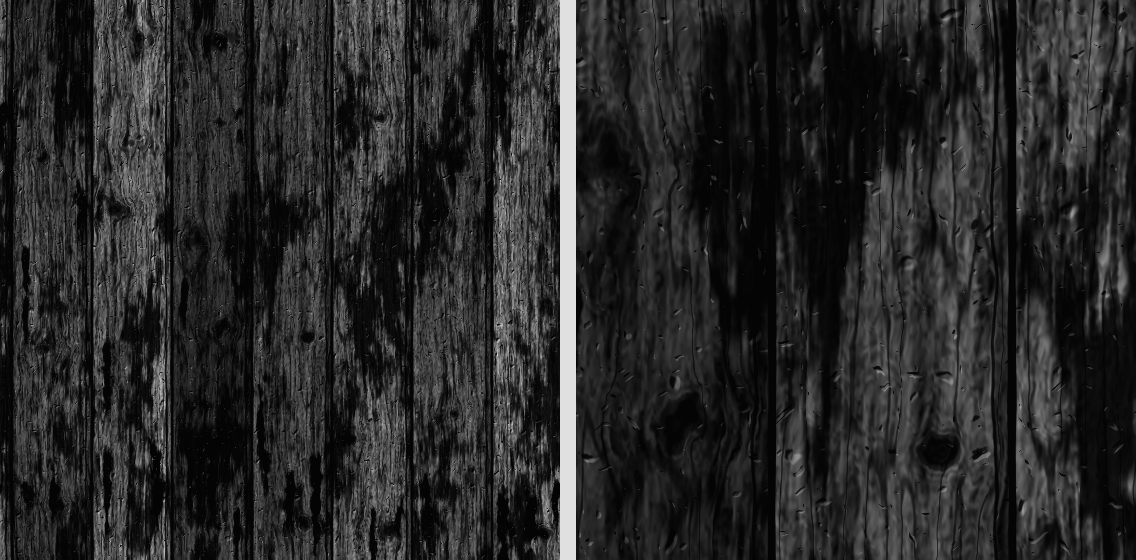
Left, the full canvas; right, a detail of the centre.
Reproduce this texture procedurally as a Shadertoy shader.

```glsl
// Seven weathered black wooden planks with grooves, knots, nicks and dark drips.
#define PLANKS 7.0
#define SHIFT 0.0215
#define GROOVE 0.016
#define BEAD 0.073
#define KNOT_ROWS 6.0
#define DRIP_COLUMNS 3.0
#define DENT_CELLS 6.0
#define FIBRE_CONTRAST 2.0
#define SPECKLE 0.75
#define CRACK_DEPTH 0.6
#define BLACK_LEVEL 0.014

const float plankTone[7] = float[7](0.23, 0.36, 0.16, 0.27, 0.28, 0.28, 0.33);

float hash(vec2 p) {
    return fract(sin(dot(p, vec2(127.1, 311.7))) * 43758.5453);
}

// Value noise that wraps vertically after the given number of rows
float noise(vec2 p, float rows) {
    vec2 i = floor(p), u = fract(p);
    u = u * u * (3.0 - 2.0 * u);
    vec2 lo = vec2(i.x, mod(i.y, rows));
    vec2 hi = vec2(i.x, mod(i.y + 1.0, rows));
    vec2 right = vec2(1.0, 0.0);
    return mix(mix(hash(lo), hash(lo + right), u.x),
               mix(hash(hi), hash(hi + right), u.x), u.y);
}

float fbm(vec2 p, float rows) {
    float sum = 0.0, amp = 0.533;
    for (int i = 0; i < 4; i++) {
        sum += amp * noise(p, rows);
        p *= 2.0;
        rows *= 2.0;
        amp *= 0.5;
    }
    return sum;
}

// Knot shading; also bends the fibres around each knot
float knots(vec2 p, float id, float ragged, inout float bend) {
    float shade = 1.0;
    for (float j = -1.0; j <= 1.0; j++) {
        float row = floor(p.y * KNOT_ROWS) + j;
        vec2 key = vec2(id + 11.0, mod(row, KNOT_ROWS));
        if (hash(key) > 0.65) continue;
        vec2 centre = vec2(0.2 + 0.6 * hash(key + 3.7),
                           (row + 0.2 + 0.6 * hash(key + 8.3)) / KNOT_ROWS);
        vec2 d = (p - centre) * vec2(0.8, 1.2 * PLANKS);
        float r = length(d) / mix(0.05, 0.13, hash(key + 5.1)) + 2.5 * ragged;
        bend -= d.x * 0.7 * exp(-0.25 * r * r);
        shade *= mix(0.15, 1.0, smoothstep(0.3, 1.3, r));
        shade *= 1.0 - 0.5 * exp(-0.25 * r * r) * (0.5 + 0.5 * sin(9.0 * r));
    }
    return shade;
}

// Dark vertical drips: dense along the bottom, sparse above
float drips(vec2 p, float id, float ragged) {
    float column = floor(p.x * DRIP_COLUMNS), shade = 1.0;
    for (float k = 0.0; k < 4.0; k++) {
        vec2 key = vec2(id * DRIP_COLUMNS + column, k * 7.0 + 2.0);
        bool low = k < 0.5;
        if (hash(key) > (low ? 0.85 : 0.17)) continue;
        float top = low ? 0.12 + 0.1 * hash(key + 1.3) : 0.3 + 0.68 * hash(key + 1.3);
        float bottom = top - mix(0.05, 0.17, hash(key + 2.9));
        float x = fract(p.x * DRIP_COLUMNS) - 0.5 - 0.3 * (hash(key + 4.1) - 0.5);
        float across = abs(x) / mix(0.12, 0.27, hash(key + 6.7)) + ragged;
        float y = p.y + 0.05 * ragged;
        float cover = (1.0 - smoothstep(0.5, 0.9, across))
                    * smoothstep(bottom - 0.03, bottom + 0.02, y)
                    * (1.0 - smoothstep(top - 0.02, top + 0.01, y));
        shade *= 1.0 - 0.95 * cover;
    }
    return shade;
}

// Depth of randomly turned nicks, one at most per cell
float dents(vec2 p) {
    vec2 cell = floor(p);
    if (hash(cell + 0.5) > 0.5) return 0.0;
    vec2 d = fract(p) - 0.3 - 0.4 * vec2(hash(cell + 1.7), hash(cell + 2.3));
    float angle = 6.2832 * hash(cell + 3.1);
    d = mat2(cos(angle), sin(angle), -sin(angle), cos(angle)) * d;
    float size = mix(0.07, 0.28, pow(hash(cell + 4.9), 2.0));
    d.y *= mix(1.3, 5.0, hash(cell + 5.3));
    return 1.0 - smoothstep(0.5, 1.0, length(d) / size);
}

void mainImage(out vec4 fragColor, in vec2 fragCoord) {
    vec2 uv = fragCoord / iResolution.xy;
    float x = (uv.x - SHIFT) * PLANKS;
    float id = mod(floor(x), PLANKS);
    vec2 p = vec2(fract(x), uv.y);
    vec2 q = vec2(p.x + 3.0 * id, p.y);
    float pixel = PLANKS / iResolution.x;

    // Fibres and thin cracks
    float ragged = fbm(q * vec2(12.0, 40.0), 40.0) - 0.5;
    float bend = 0.12 * (noise(q * vec2(2.0, 4.0), 4.0) - 0.5);
    float knotShade = knots(p, id, ragged, bend);
    vec2 g = q + vec2(bend + 0.03 * ragged, 0.0);
    float fibre = 0.35 * noise(g * vec2(40.0, 12.0), 12.0)
                + 0.25 * noise(g * vec2(15.0, 4.0), 4.0)
                + 0.4 * noise(g * vec2(66.0, 50.0), 50.0);
    float crack = abs(noise(g * vec2(20.0, 9.0) + 70.0, 9.0) - 0.5);
    float speckle = noise(q * vec2(80.0, 230.0) + 5.0 * ragged, 230.0) - 0.5;
    float light = plankTone[int(id)];
    light *= max(0.0, 1.0 + FIBRE_CONTRAST * (fibre - 0.5) + SPECKLE * speckle);
    light *= 1.0 - CRACK_DEPTH * (1.0 - smoothstep(0.01, 0.07, crack));

    // Stains broken up by the grain, and weathering
    float stain = fbm(q * vec2(2.5, 5.0) + 40.0, 5.0) + 0.45 * ragged + 0.3 * (fibre - 0.5);
    light *= mix(0.14, 1.0, smoothstep(0.28, 0.53, stain));
    light *= 0.72 + 0.56 * noise(q * vec2(1.5, 3.0) + 90.0, 3.0);
    light *= knotShade * drips(p, id, 2.2 * ragged);

    // Irregular nicks lit from one side, and dark pits
    vec2 n = vec2(p.x + 6.0 * id, p.y * PLANKS) * DENT_CELLS + 0.5 * ragged;
    vec2 toLight = vec2(0.08, -0.09);
    vec2 small = n * 2.0 + 50.0;
    float relief = dents(n) - dents(n + toLight)
                 + 0.8 * (dents(small) - dents(small + toLight));
    light *= 1.0 + 0.85 * max(relief, -1.0) * step(relief, 0.0);
    light += 0.24 * max(relief, 0.0) * (0.2 + fibre);
    light *= 1.0 - 0.8 * dents(n * 1.4 + 20.0) * step(0.5, hash(floor(n * 1.4) + 9.0));

    // Main groove, thin bead line and the dim strip between them
    float wobble = 0.02 * (noise(q * vec2(1.0, 30.0), 30.0) - 0.5) + 0.02 * ragged;
    float seam = abs(p.x - step(0.5, p.x) + 0.3 * wobble);
    float line = abs(p.x - 1.0 + BEAD + wobble);
    light *= mix(1.0, 0.7, smoothstep(1.0 - BEAD - pixel, 1.0 - BEAD + pixel, p.x));
    light *= mix(0.06, 1.0, smoothstep(GROOVE - 0.5 * pixel, GROOVE + 0.8 * pixel, seam));
    light *= mix(0.15, 1.0, smoothstep(0.2 * GROOVE, 0.4 * GROOVE + pixel, line));

    fragColor = vec4(vec3(clamp(light, BLACK_LEVEL, 1.0)), 1.0);
}
```
